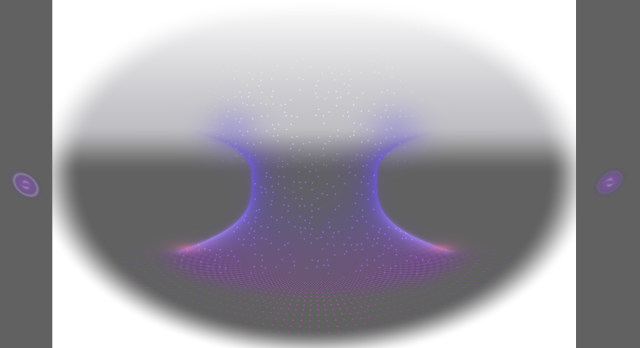
Reproduce this background procedurally as a WebGL 1 fragment shader.

```glsl
precision highp float;
// A glowing violet wormhole throat over a dotted floor, in a white oval vignette
// between grey side bars. The throat is a cubic profile shaded by its edge distance;
// floor dots repeat in log-polar cells and loose specks in hashed square cells.
uniform vec2 u_resolution;

float hash(vec2 c) {
  return fract(sin(dot(c, vec2(127.1, 311.7))) * 43758.55);
}

float fall(float a, float b, float x) {
  return 1.0 - smoothstep(a, b, x);
}

// Randomly placed dots, one in each occupied cell
float specks(vec2 p, float scale, float share, float px) {
  vec2 cell = floor(p * scale);
  vec2 spot = 0.2 + 0.6 * vec2(hash(cell + 3.1), hash(cell + 8.7));
  float d = length(fract(p * scale) - spot) / scale;
  return step(hash(cell), share) * fall(0.0, 0.0015 + px, d);
}

// Signed distance to the throat wall, positive inside
float throat(vec2 p) {
  float d = clamp(0.483 - p.y, -0.2, 0.204);
  float k = d > 0.0 ? 24.7 : 62.0;
  float slope = 3.0 * k * d * d;
  return (0.178 + k * abs(d * d * d) - abs(p.x)) / sqrt(1.0 + slope * slope);
}

vec3 backdrop(float y) {
  float rise = clamp((y - 0.6) / 0.4, 0.0, 1.0);
  float grey = 0.38 + 0.36 * smoothstep(0.5, 0.64, y) + 0.26 * pow(rise, 1.3);
  return vec3(grey, grey, grey + 0.02 * smoothstep(0.54, 0.65, y) * (1.0 - rise));
}

vec3 addFloor(vec3 col, vec2 p, float px) {
  vec2 q = (p - vec2(0.0, 0.295)) * vec2(1.0, 2.4);
  float r = max(length(q), 0.01);
  vec2 grid = vec2(atan(q.x, -q.y) * 21.0, log(r) * 13.0);
  vec2 offset = (fract(grid) - 0.5) * r / vec2(21.0, 31.0);
  float dots = fall(0.0005, 0.0015 + px, length(offset));
  float mask = smoothstep(0.22, 0.36, r) * fall(0.5, 0.72, r) * fall(0.24, 0.31, p.y);
  float rays = cos(grid.x * 6.2832);
  col += mask * rays * vec3(-0.015, 0.012, -0.015);
  vec3 dotColor = mix(vec3(0.7, 0.3, 0.72), vec3(0.48, 0.34, 0.58), smoothstep(0.05, 0.3, abs(p.x)));
  return mix(col, dotColor, dots * mask * 0.65);
}

vec3 addThroat(vec3 col, vec2 p, float px) {
  float ax = abs(p.x);
  float wall = throat(p);
  float inner = max(wall, 0.0);
  float outer = max(-wall, 0.0);
  float rim = length(vec2(p.x / 0.389, (p.y - 0.279) / 0.115));
  float above = smoothstep(0.262, 0.292, p.y);
  float topFade = fall(0.53, 0.63, p.y);

  // Soft body, pinker towards the flared foot
  float body = mix(fall(0.8, 1.3, rim), smoothstep(-0.004, 0.004, wall), above);
  float tint = 0.62 * exp(-inner / 0.06) + 0.3 * fall(0.24, 0.5, p.y);
  vec3 violet = mix(vec3(0.47, 0.28, 0.58), vec3(0.38, 0.29, 0.72), smoothstep(0.2, 0.42, p.y));
  col = mix(col, violet, body * topFade * min(tint, 0.8));

  // Bright wall with a faint halo outside
  float edge = exp(-inner / 0.016) * exp(-outer / 0.004);
  vec3 light = mix(vec3(0.66, 0.56, 0.98), vec3(0.43, 0.36, 0.86), smoothstep(0.3, 0.46, p.y));
  col = mix(col, light, edge * above * topFade * 0.8);
  col = mix(col, vec3(0.42, 0.32, 0.66), 0.25 * exp(-outer / 0.018) * step(wall, 0.0) * above * topFade);

  // Warm tips of the foot and blue haze over the upper mouth
  float tip = exp(-length((vec2(ax, p.y) - vec2(0.365, 0.287)) * vec2(1.0, 2.8)) / 0.03);
  col = mix(col, vec3(0.86, 0.45, 0.6), tip * 0.75);
  vec2 haze = (vec2(ax, p.y) - vec2(0.235, 0.615)) / vec2(0.08, 0.07);
  col = mix(col, vec3(0.5, 0.44, 0.88), 0.38 * exp(-dot(haze, haze)));

  // Fine weave near the rim
  float weave = sin(atan(p.x, 0.34 - p.y) * 130.0) * sin(rim * 95.0);
  col += 0.035 * weave * body * fall(0.22, 0.32, p.y) * smoothstep(0.5, 0.9, rim);

  // Specks inside the throat and rising above it
  float inside = body * fall(0.5, 0.58, p.y) * smoothstep(0.16, 0.25, p.y);
  col += specks(p, 62.0, 0.4, px) * inside * vec3(0.13, 0.07, 0.28);
  float rising = fall(0.16, 0.36, ax) * smoothstep(0.5, 0.58, p.y) * fall(0.65, 0.9, p.y);
  col += specks(p + 5.0, 55.0, 0.4, px) * rising * vec3(0.1, 0.1, 0.15);
  return col;
}

// Small tilted spiral disc in each side bar
vec3 sideDisc(vec2 p, float px) {
  vec2 q = p.x < 0.0 ? p - vec2(-0.829, 0.469) : p - vec2(0.849, 0.476);
  q.x *= sign(p.x);
  q = mat2(0.77, -0.64, 0.64, 0.77) * q / vec2(0.042, 0.027);
  float r = length(q);
  vec3 col = mix(vec3(0.38), vec3(0.37, 0.32, 0.47), 0.65 * fall(0.8, 1.5, r));
  col = mix(col, vec3(0.48, 0.34, 0.61), fall(0.5, 1.05, r) * 0.85);
  float ring = exp(-pow((r - 0.92) / 0.12, 2.0)) * (p.x < 0.0 ? 0.5 : 0.12);
  float swirl = 0.5 + 0.5 * cos(2.0 * atan(q.y, q.x + 0.001) - 7.0 * r);
  float core = exp(-pow((r - 0.27) / 0.13, 2.0)) * swirl;
  return mix(col, vec3(0.68, 0.61, 0.75), ring + 0.6 * core);
}

void main() {
  float px = 1.0 / u_resolution.y;
  vec2 p = (gl_FragCoord.xy - vec2(0.491 * u_resolution.x, 0.0)) * px;

  vec3 col = addFloor(backdrop(p.y), p, px);
  col = addThroat(col, p, px);

  // White oval vignette, then the bars
  float oval = length((p - vec2(0.0, 0.5)) / vec2(0.752, 0.5));
  col = mix(col, vec3(1.0), smoothstep(0.89, 1.07, oval));
  float bar = smoothstep(-0.5 * px, 0.5 * px, abs(p.x) - 0.7525);
  col = mix(col, sideDisc(p, px), bar);
  gl_FragColor = vec4(col, 1.0);
}
```
